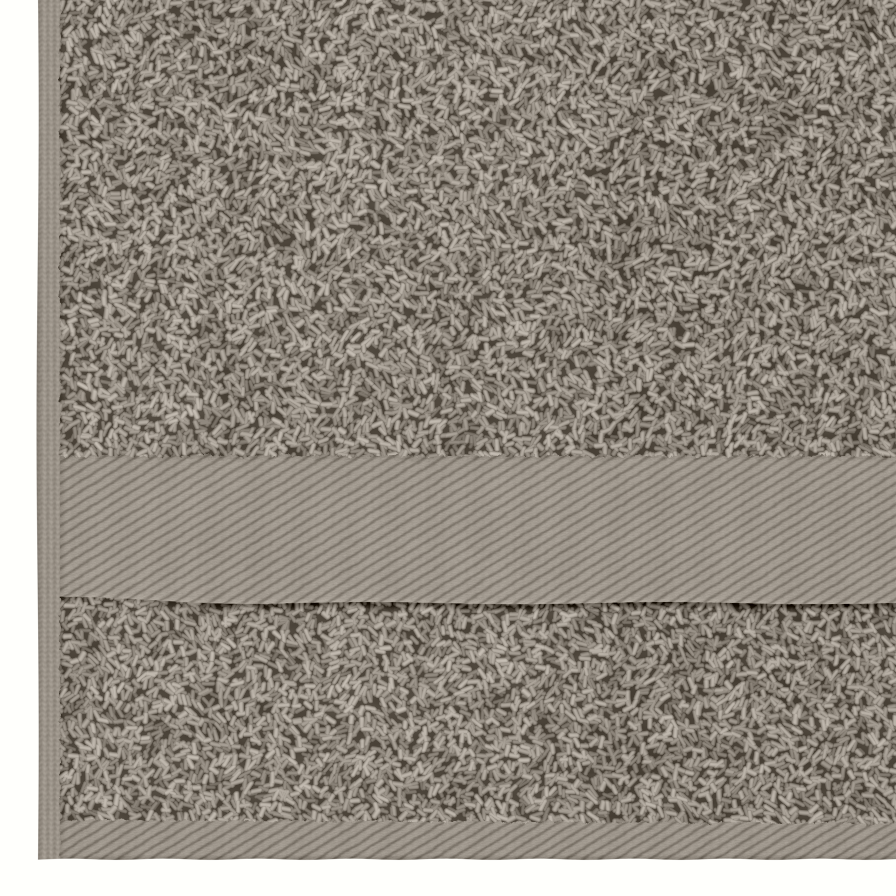
Write a WebGL 1 fragment shader that draws this texture.

```glsl
precision highp float;
// Corner of a taupe terry towel on white: looped pile, a twill band, a selvedge and a hem.
// Pile is cellular noise made of short randomly turned capsules; the flat weaves are
// repeated ridges, with layered sines for uneven edges and broad mottling.
uniform vec2 u_resolution;

const float CLOTH_LEFT = 0.042;
const float CLOTH_BOTTOM = 0.041;
const float SELVEDGE_RIGHT = 0.067;
const float HEM_TOP = 0.081;
const float BAND_BOTTOM = 0.327;
const float BAND_TOP = 0.491;

vec2 hash2(vec2 p) {
  vec2 q = vec2(dot(p, vec2(127.1, 311.7)), dot(p, vec2(269.5, 183.3)));
  return fract(sin(q) * 43758.5);
}

// Layered sines, each octave turned and bent by the last; about -1 to 1.
float waves(vec2 p) {
  float sum = 0.0;
  float amp = 0.5;
  for (int i = 0; i < 4; i++) {
    sum += amp * sin(p.x + 1.7 * sin(p.y)) * cos(p.y + 1.3 * sin(p.x * 0.7));
    p = mat2(1.5, 1.1, -1.1, 1.5) * p + 2.3;
    amp *= 0.62;
  }
  return sum;
}

// Soft step at an edge, at least as wide as a pixel.
float after(float edge, float x, float soft) {
  return smoothstep(edge - soft, edge + soft, x);
}

// Signed distance along a line repeated into rounded ridges, 0 to 1.
float ridges(float x, float spacing) {
  return 0.5 + 0.5 * cos(6.2832 * x / spacing);
}

// Brightness of crowded yarn loops; the brightest loop lies on top.
float loopPile(vec2 p, float cell) {
  vec2 g = p / cell;
  g += 0.35 * vec2(sin(g.y * 0.61 + sin(g.x * 0.23)), sin(g.x * 0.53));
  vec2 id = floor(g);
  float tone = 0.30;
  for (int y = -1; y <= 1; y++) {
    for (int x = -1; x <= 1; x++) {
      for (int k = 0; k < 2; k++) {
        vec2 c = id + vec2(float(x), float(y));
        vec2 seed = c + 37.0 * float(k);
        vec2 r = hash2(seed);
        vec2 s = hash2(seed + 91.3);
        float turn = 3.1416 * s.x;
        vec2 axis = vec2(cos(turn), sin(turn));
        vec2 d = g - c - r;
        float along = dot(d, axis);
        float reach = mix(0.3, 0.55, r.y);
        vec2 off = d - axis * clamp(along, -reach, reach);
        float radial = length(off) / 0.28;
        float light = 0.05 * dot(off, vec2(-0.6, 0.8)) / 0.28;
        tone = max(tone, mix(0.47, 0.75, s.y) - 0.20 * radial * radial + light);
      }
    }
  }
  return tone;
}

// Diagonal twill ribs crossed by fine broken threads.
float twill(vec2 p, float spacing) {
  float wobble = 0.0011 * waves(p * vec2(90.0, 160.0));
  float rib = ridges(p.y - 0.62 * p.x + wobble, spacing);
  float thread = waves(p * vec2(420.0, 1100.0));
  return 0.64 - 0.15 * pow(1.0 - rib, 3.0) + 0.035 * thread;
}

// Narrow side weave: upright cords and short cross threads.
float selvedge(vec2 p) {
  float cord = ridges(p.x - CLOTH_LEFT, 0.0075);
  float cross = ridges(p.y + 0.0008 * sin(p.x * 900.0), 0.0055);
  return 0.55 + 0.06 * cord + 0.035 * cross + 0.03 * waves(p * vec2(500.0, 230.0));
}

void main() {
  vec2 p = gl_FragCoord.xy / u_resolution;
  float px = 0.75 / min(u_resolution.x, u_resolution.y);
  float tuft = waves(p * 210.0);
  float broad = waves(p * vec2(17.0, 33.0));

  // Pile, with wide horizontal mottling.
  float patches = 0.035 * broad + 0.03 * waves(p * vec2(42.0, 95.0) + 5.0);
  float tone = loopPile(p, 0.0092) + patches - 0.012 * p.x;

  // Twill band: ragged at the top, folded into shadow at the bottom.
  float bandTop = BAND_TOP + 0.0035 * tuft;
  float bandBottom = BAND_BOTTOM + 0.006 * (1.0 - smoothstep(0.06, 0.3, p.x))
                   + 0.0012 * sin(p.x * 19.0);
  float inBand = after(bandBottom, p.y, px) * (1.0 - after(bandTop, p.y, px));
  float under = bandBottom - p.y;
  float fold = after(0.0, under, px) * (1.0 - smoothstep(0.001, 0.010 + 0.003 * tuft, under));
  tone -= 0.25 * fold * mix(0.35, 1.0, smoothstep(0.15, 0.32, p.x));
  float band = twill(p, 0.0118) + 0.012 * broad;
  band -= 0.06 * (1.0 - smoothstep(0.0, 0.006, bandTop - p.y));
  band += 0.04 * (1.0 - smoothstep(0.0, 0.007, p.y - bandBottom));
  tone = mix(tone, band, inBand);

  // Bottom hem.
  float hemTop = HEM_TOP + 0.004 * (1.0 - p.x) + 0.003 * tuft;
  float hem = twill(p, 0.0115) - 0.01;
  hem -= 0.09 * (1.0 - smoothstep(0.0, 0.006, p.y - CLOTH_BOTTOM));
  tone = mix(tone, hem, 1.0 - after(hemTop, p.y, px));

  // Side selvedge and the shaded groove beside it.
  float sideEdge = SELVEDGE_RIGHT + 0.0025 * tuft * (1.0 - inBand);
  tone -= 0.07 * (1.0 - smoothstep(0.0, 0.007, p.x - sideEdge));
  float side = selvedge(p) - 0.12 * (1.0 - smoothstep(0.0, 0.004, p.x - CLOTH_LEFT));
  tone = mix(tone, side, 1.0 - after(sideEdge, p.x, px));

  // Warm grey cloth laid on white.
  vec3 cloth = vec3(tone) - vec3(0.0, 0.03, 0.07);
  float left = CLOTH_LEFT + 0.0012 * sin(p.y * 9.0);
  float inside = after(left, p.x, px) * after(CLOTH_BOTTOM, p.y + 0.0007 * sin(p.x * 60.0), px);
  gl_FragColor = vec4(mix(vec3(1.0, 1.0, 0.99), cloth, inside), 1.0);
}
```
